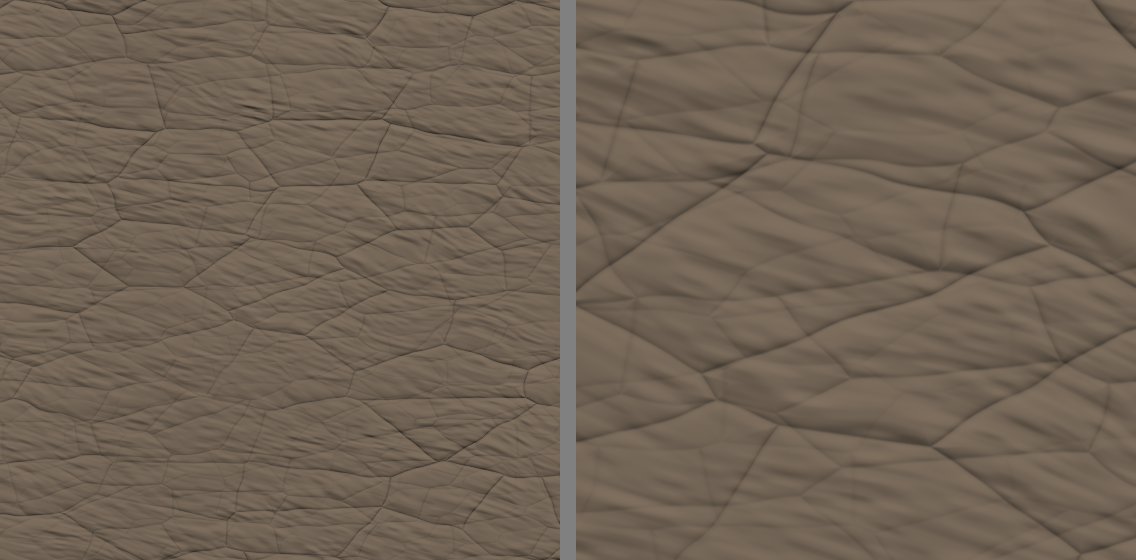
Left, the full canvas; right, a detail of the centre.
A WebGL 2 fragment shader for this texture:

```glsl
#version 300 es
precision highp float;
// Brown wrinkled hide: stretched creased cells with fine slanted wrinkles, lit from above.
uniform vec2 u_resolution;
out vec4 fragColor;

const vec3 HIDE_COLOR = vec3(0.448, 0.393, 0.335);
const vec2 LIGHT_DIR = vec2(0.20, 0.98);
const float SLOPE_STEP = 0.0018;

// Integer hash giving two values in 0..1
vec2 hash2(vec2 cell, float seed) {
    uvec2 v = uvec2(ivec2(cell) + ivec2(int(seed) * 131 + 4096));
    v = v * 1664525u + 1013904223u;
    v.x += v.y * 1664525u;
    v.y += v.x * 1664525u;
    v ^= v >> 16u;
    v.x += v.y * 1664525u;
    v.y += v.x * 1664525u;
    v ^= v >> 16u;
    return vec2(v & 65535u) / 65535.0;
}

// Smooth value noise in 0..1
float noise(vec2 p, float seed) {
    vec2 i = floor(p), f = p - i;
    f = f * f * f * (f * (f * 6.0 - 15.0) + 10.0);
    float bottom = mix(hash2(i, seed).x, hash2(i + vec2(1, 0), seed).x, f.x);
    float top = mix(hash2(i + vec2(0, 1), seed).x, hash2(i + vec2(1, 1), seed).x, f.x);
    return mix(bottom, top, f.y);
}

vec2 cellPoint(vec2 cell, float seed) {
    return cell + 0.06 + 0.88 * hash2(cell, seed);
}

// Distance in canvas units to the nearest border of a stretched cell network
float borderDistance(vec2 p, vec2 cells, float seed) {
    vec2 q = p * cells, home = floor(q), nearest = vec2(0.0);
    float best = 1e3;
    for (int y = -1; y <= 1; y++)
    for (int x = -1; x <= 1; x++) {
        vec2 r = cellPoint(home + vec2(x, y), seed) - q;
        float d = dot(r, r);
        if (d < best) { best = d; nearest = r; }
    }
    float border = 1e3;
    for (int y = -2; y <= 2; y++)
    for (int x = -2; x <= 2; x++) {
        vec2 r = cellPoint(home + vec2(x, y), seed) - q;
        vec2 across = r - nearest;
        if (dot(across, across) > 1e-5) {
            float d = dot(0.5 * (r + nearest), across) / length(across * cells);
            border = min(border, d);
        }
    }
    return max(border, 0.0);
}

// Crease network: x is height, y is darkness in the groove
vec2 creases(vec2 p, vec2 cells, float width, float strength, float seed) {
    float d = borderDistance(p, cells, seed);
    float local = strength * mix(0.35, 1.25, noise(p * vec2(5.0, 9.0), seed + 1.0));
    float groove = -0.21 * width * exp(-d / width);
    float pillow = -0.0008 * exp(-d / 0.018);
    float core = exp(-d * d / 4.5e-6);
    return local * vec2(groove + pillow, core);
}

// Fine ripples running gently down to the right
float wrinkles(vec2 p) {
    float bend = noise(p * vec2(7.0, 12.0), 21.0) - 0.5;
    vec2 q = vec2(0.96 * p.x - 0.28 * p.y, 0.28 * p.x + 0.96 * p.y);
    q.y += 0.030 * bend;
    float coarse = noise(q * vec2(24.0, 85.0), 22.0);
    float fine = noise(q * vec2(46.0, 150.0) + 3.7, 23.0);
    float amount = mix(0.5, 1.35, noise(p * vec2(9.0, 20.0), 24.0));
    return amount * (0.0014 * coarse + 0.0007 * fine);
}

vec2 relief(vec2 p) {
    vec2 wobble = vec2(noise(p * 26.0, 31.0), noise(p * 26.0, 32.0)) - 0.5;
    vec2 q = p + wobble * vec2(0.010, 0.006);
    vec2 surface = creases(q, vec2(4.6, 10.5), 0.0055, 1.0, 1.0);
    surface += creases(q, vec2(6.5, 16.0), 0.0045, 0.48, 5.0);
    surface += creases(q, vec2(10.0, 25.0), 0.0035, 0.24, 9.0);
    surface.x += wrinkles(p);
    return surface;
}

void main() {
    vec2 p = gl_FragCoord.xy / min(u_resolution.x, u_resolution.y);

    // Slope of the surface against the light
    vec2 here = relief(p);
    float right = relief(p + vec2(SLOPE_STEP, 0.0)).x;
    float above = relief(p + vec2(0.0, SLOPE_STEP)).x;
    vec2 slope = (vec2(right, above) - here.x) / SLOPE_STEP;
    float light = -dot(slope, LIGHT_DIR);

    // Soft highlights, fuller shadows and dark grooves
    float tone = light > 0.0 ? light / (1.0 + 5.0 * light) : light;
    tone -= 0.13 * here.y;
    tone += 0.04 * (noise(p * 4.0, 41.0) - 0.5);
    fragColor = vec4(HIDE_COLOR * (1.0 + max(tone, -0.55)), 1.0);
}
```
